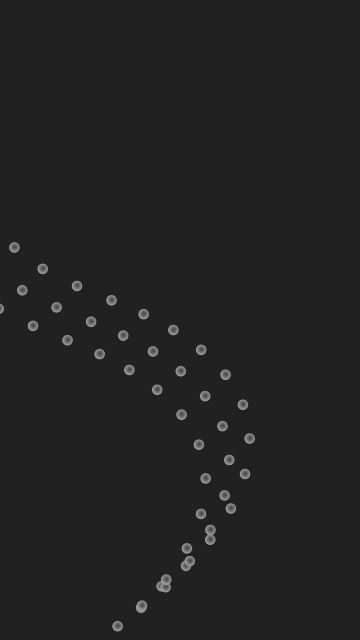
Write a Shadertoy shader that draws this background.

```glsl
// Three parallel strands of small grey beads sweep along a bent ribbon on charcoal.
// A smooth curve of layered sines and polynomials gives each bead of the first
// strand; the other strands repeat it, shifted. Each bead is a radial gradient.

const vec2 CANVAS = vec2(432.0, 768.0);      // design units, y measured downwards
const vec3 BACKGROUND = vec3(0.129);
const vec3 BEAD_CORE = vec3(0.25);
const vec3 BEAD_RIM = vec3(0.64);
const float BEAD_RADIUS = 6.3;
const float BEAD_OPACITY = 0.94;
const vec2 CORE_SHIFT = vec2(0.06, -0.08);   // dark core offset, in radii
const int HALF_COUNT = 7;                    // beads on each side of the middle
const int STRANDS = 3;
const vec2 STRAND_STEP = vec2(-22.6, 27.45);
const vec2 STRAND_BEND = vec2(-1.9, -1.75);
const vec2 CURVE_MIDDLE = vec2(270.7, 449.7);
const float PI = 3.14159265;

// Centre of bead j on the first strand, j from -HALF_COUNT to HALF_COUNT.
vec2 ribbon(float j) {
    float a = PI * j / 14.0;
    float v = j * j;
    float sway = 91.24 * sin(a) + 4.83 * sin(3.0 * a) + 1.89 * sin(5.0 * a);
    float bow = v * (-4.2475 + v * (0.00693 + v * 0.0002245));
    float fall = 29.04 * j + 9.0 * sin(2.0 * a);
    float sag = 25.8 * (1.0 - cos(0.49 * j));
    return CURVE_MIDDLE + vec2(sway + bow, fall + sag);
}

// Shift of a whole strand away from the first.
vec2 strandOffset(float k) {
    return k * STRAND_STEP + k * k * STRAND_BEND;
}

// Dark core brightening towards the rim; q is measured in bead radii.
vec3 beadColor(vec2 q) {
    float glow = clamp(length(q - CORE_SHIFT), 0.0, 1.0);
    return mix(BEAD_CORE, BEAD_RIM, glow);
}

void mainImage(out vec4 fragColor, in vec2 fragCoord) {
    vec2 uv = fragCoord / iResolution.xy;
    vec2 p = vec2(uv.x, 1.0 - uv.y) * CANVAS;
    float softness = 0.6 * CANVAS.y / iResolution.y;
    vec3 color = BACKGROUND;

    // Paint strand over strand, bead by bead.
    for (int k = 0; k < STRANDS; k++) {
        vec2 shift = strandOffset(float(k));
        for (int j = -HALF_COUNT; j <= HALF_COUNT; j++) {
            vec2 d = p - ribbon(float(j)) - shift;
            float edge = length(d) - BEAD_RADIUS;
            float cover = 1.0 - smoothstep(-softness, softness, edge);
            color = mix(color, beadColor(d / BEAD_RADIUS), cover * BEAD_OPACITY);
        }
    }
    fragColor = vec4(color, 1.0);
}
```
